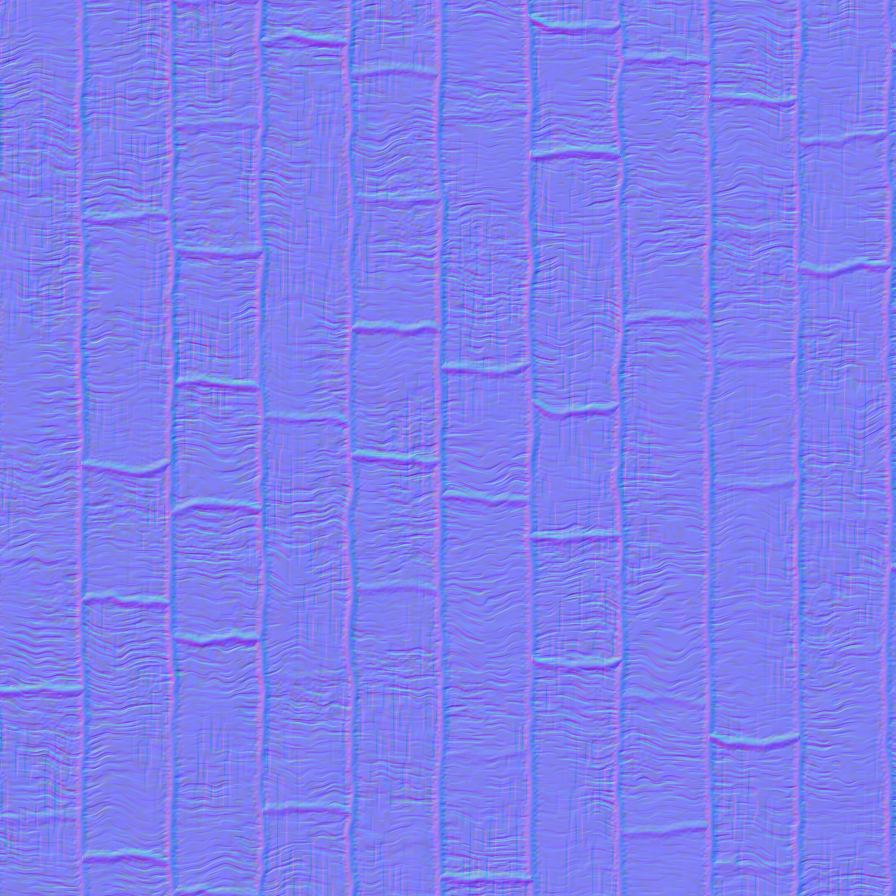
This texture map is drawn by a Shadertoy shader. Its source:

```glsl
// Tangent-space normal map of worn bark-like blocks: ten staggered columns, seven blocks each.
// A height field of shallow broken grooves, choppy cross grain and upright scratches is
// differentiated numerically; microscopic roughness then shortens the packed normal.

const float COLUMNS = 10.0;
const float ROWS = 7.0;
const float COLUMN_SHIFT = 0.008;   // canvas widths
const float ROW_PHASE = 0.385;      // block heights from the top
const float ROW_STAGGER = 0.3;      // block heights per column
const float GROOVE_WIDTH = 0.0085;
const float SIDE_DEPTH = 0.0021;
const float JOINT_DEPTH = 0.0027;

float hash(vec2 p) {
    return fract(sin(dot(p, vec2(127.1, 311.7))) * 43758.5453);
}

float noise(vec2 p) {
    vec2 cell = floor(p);
    vec2 f = fract(p);
    f = f * f * (3.0 - 2.0 * f);
    float low = mix(hash(cell), hash(cell + vec2(1.0, 0.0)), f.x);
    float high = mix(hash(cell + vec2(0.0, 1.0)), hash(cell + 1.0), f.x);
    return mix(low, high, f.y);
}

// One at the groove's centre line, zero beyond its width
float groove(float distanceToLine, float width) {
    return 1.0 - smoothstep(0.0, width, distanceToLine);
}

// Thin raised strokes with flat gaps between them
float strokes(vec2 p) {
    return smoothstep(0.48, 0.82, noise(p));
}

// Uneven, jagged sideways drift of a column edge
float edgeWander(float line, float y) {
    float slow = noise(vec2(line * 5.3, y * 17.0)) - 0.5;
    float jag = noise(vec2(line * 9.7 + 40.0, y * 70.0)) - 0.5;
    return slow * 0.007 + jag * 0.004;
}

// Height of grain, scratches and grit in x, microscopic roughness in y
vec2 fineRelief(vec2 p, float seed, float nearEdge) {
    vec2 q = p + vec2(0.0, seed * 1.37);
    float wave = (noise(q * vec2(24.0, 13.0)) - 0.5) * 0.018
               + (noise(q * vec2(75.0, 50.0)) - 0.5) * 0.005;
    float patches = noise(q * vec2(13.0, 15.0) + 31.0);
    float grainMask = mix(0.3, 1.0, smoothstep(0.2, 0.65, patches));
    float scratchMask = smoothstep(0.3, 0.7, noise(q * vec2(17.0, 9.0) + 73.0));
    float gritMask = max(nearEdge, smoothstep(0.5, 0.85, patches) * 0.6);

    float grainY = q.y + wave;
    float grain = 0.0007 * strokes(vec2(q.x * 36.0, grainY * 205.0))
                + 0.00045 * strokes(vec2(q.x * 75.0, grainY * 340.0 + 19.0));
    float scratches = strokes(vec2(q.x * 270.0, q.y * 34.0));
    float grit = noise(q * vec2(300.0, 360.0));
    float height = grain * grainMask + scratches * scratchMask * 0.0005
                 + grit * gritMask * 0.0007;

    float speckle = smoothstep(0.3, 0.9, noise(vec2(q.x * 190.0, grainY * 380.0) + 11.0));
    float roughness = speckle * mix(0.5, 1.0, max(grainMask * 0.7, gritMask));
    return vec2(height, roughness);
}

// Height in x, microscopic roughness in y
vec2 surface(vec2 p) {
    // Column edges, worn away in places
    float x = p.x + COLUMN_SHIFT;
    float line = floor(x * COLUMNS + 0.5);
    float bentX = x + edgeWander(line, p.y);
    float column = floor(bentX * COLUMNS);
    float sideDistance = abs(bentX - line / COLUMNS);
    float sideWear = mix(0.25, 1.0, noise(vec2(line * 3.1, p.y * 24.0)));
    float side = groove(sideDistance, GROOVE_WIDTH) * sideWear;

    // Staggered joints, each with its own bend, curled ends and depth
    float v = (1.0 - p.y) * ROWS - ROW_PHASE - ROW_STAGGER * column;
    float joint = floor(v + 0.5);
    float seed = joint * 7.1 + column * 3.7;
    float across = 2.0 * fract(bentX * COLUMNS) - 1.0;
    float curl = (hash(vec2(seed, 5.0)) - 0.5) * 0.014 * pow(abs(across), 5.0);
    float bend = curl + (noise(vec2(p.x * 27.0, seed)) - 0.5) * 0.013
               + (noise(vec2(p.x * 80.0, seed + 50.0)) - 0.5) * 0.004;
    float endDistance = abs((v - joint) / ROWS + bend);
    float endWear = mix(0.1, 1.0, smoothstep(0.15, 0.8, hash(vec2(column, joint))))
                  * mix(0.6, 1.0, noise(vec2(p.x * 45.0, seed + 90.0)));
    float end = groove(endDistance, GROOVE_WIDTH) * endWear;

    // Grooves smooth away the grain, while their rims collect grit
    float cut = max(side * SIDE_DEPTH, end * JOINT_DEPTH);
    float nearEdge = max(groove(sideDistance, 0.019),
                         groove(endDistance, 0.018) * endWear);
    float smoothing = 1.0 - 0.85 * max(groove(sideDistance, 0.006),
                                       groove(endDistance, 0.006) * endWear);
    float swell = noise(p * vec2(28.0, 24.0)) * 0.0008;
    vec2 fine = fineRelief(p, column, nearEdge) * smoothing;
    return vec2(swell - cut + fine.x, fine.y);
}

// Green points down the canvas; roughness shortens the blue axis
vec3 roughNormal(vec2 p, float reach) {
    vec2 right = surface(p + vec2(reach, 0.0));
    vec2 left = surface(p - vec2(reach, 0.0));
    vec2 up = surface(p + vec2(0.0, reach));
    vec2 down = surface(p - vec2(0.0, reach));
    vec3 normal = normalize(vec3(left.x - right.x, up.x - down.x, 2.0 * reach));
    float roughness = 0.25 * (right.y + left.y + up.y + down.y);
    normal.z *= 0.96 - 0.34 * roughness;
    return normal;
}

void mainImage(out vec4 fragColor, in vec2 fragCoord) {
    vec2 uv = fragCoord / iResolution.xy;
    fragColor = vec4(roughNormal(uv, 0.0007) * 0.5 + 0.5, 1.0);
}
```
